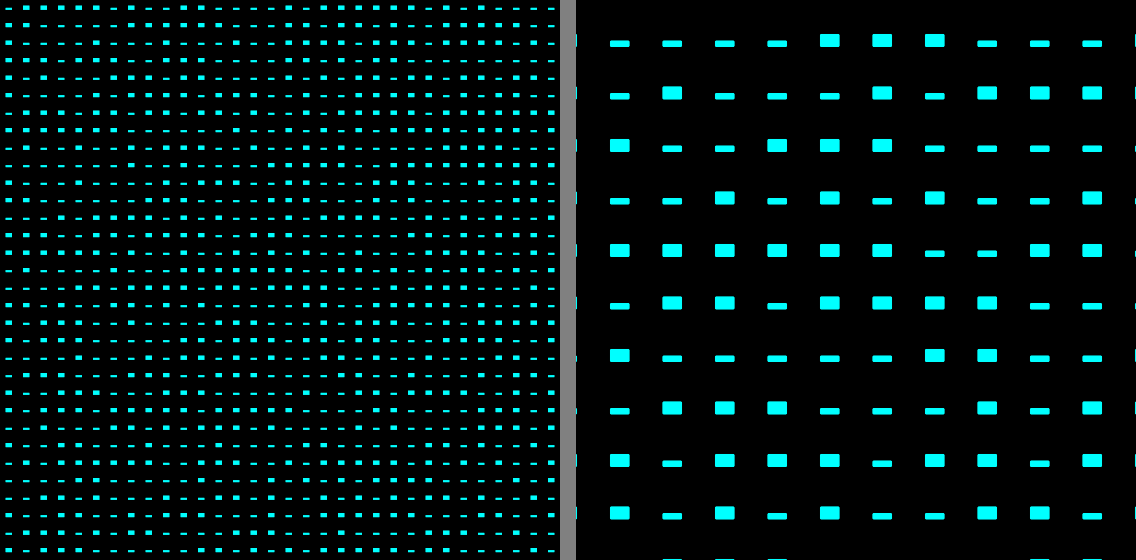
Left, the full canvas; right, a detail of the centre.
Give the GLSL for this pattern, as a WebGL 1 fragment shader.

```glsl
precision highp float;
// Grid of small cyan dashes on black, each randomly thin or thick.
uniform vec2 u_resolution;

float hash(vec2 p) {
  vec3 q = fract(vec3(p.xyx) * 0.1031);
  q += dot(q, q.yzx + 33.33);
  return fract((q.x + q.y) * q.z);
}

float roundedBox(vec2 p, vec2 halfSize, float radius) {
  vec2 d = abs(p) - halfSize + radius;
  return length(max(d, 0.0)) + min(max(d.x, d.y), 0.0) - radius;
}

void main() {
  // 32 whole cells each way, so opposite edges meet in the empty gaps
  vec2 grid = gl_FragCoord.xy / u_resolution * 32.0;
  vec2 cell = mod(floor(grid), 32.0);
  vec2 local = fract(grid);

  // Both kinds share a baseline; the thick dash is twice as high
  float thick = step(0.5, hash(cell + 7.0));
  float height = mix(0.125, 0.25, thick);
  vec2 center = vec2(0.5, 0.4375 + 0.5 * height);
  float dist = roundedBox(local - center, vec2(0.1875, 0.5 * height), 0.03);

  // Edge smoothing about one pixel wide, in cell units
  float blur = 16.0 / min(u_resolution.x, u_resolution.y);
  float dash = 1.0 - smoothstep(-blur, blur, dist);

  gl_FragColor = vec4(vec3(0.0, 1.0, 1.0) * dash, 1.0);
}
```
